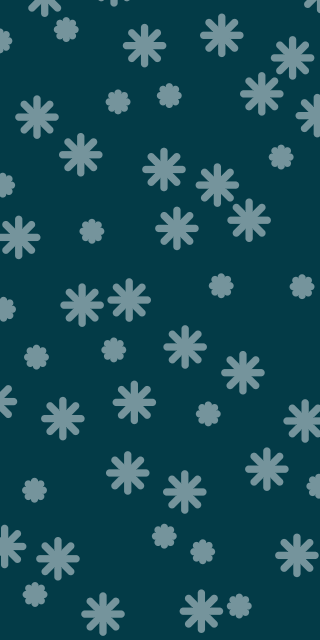
Write a Shadertoy shader that draws this pattern.

```glsl
// All lengths are fractions of the canvas width.
const vec3  BACKGROUND   = vec3(0.01, 0.23, 0.28);
const vec3  FLAKE        = vec3(0.46, 0.58, 0.61);
const vec2  CELL         = vec2(0.2265, 0.196);
const float STAR_RADIUS  = 0.068;
const float BUD_RADIUS   = 0.0388;
const float ARM_HALF     = 0.0114;  // half thickness of an arm
const float BUD_SHARE    = 0.386;   // share of cells holding a small bud
const float JITTER       = 0.068;   // largest shift from the cell centre
const float GAP          = 0.012;   // clearance wanted between flakes
const float SEED         = 37.0;
const float TAU          = 6.2831853;

vec2 hash22(vec2 p) {
    vec3 q = fract((p.xyx + SEED) * vec3(0.1031, 0.1030, 0.0973));
    q += dot(q, q.yzx + 33.33);
    return fract((q.xx + q.yz) * q.zy);
}

// Odd rows are shifted by half a cell.
float rowShift(float row) {
    return 0.5 * mod(row, 2.0);
}

// An even, irregular mix of large stars and small buds.
float flakeRadius(vec2 id) {
    float pick = fract(dot(id, vec2(0.7549, 0.5698)));
    return pick < BUD_SHARE ? BUD_RADIUS : STAR_RADIUS;
}

vec2 jitteredCentre(vec2 id) {
    vec2 h = hash22(id);
    float angle = TAU * h.x;
    vec2 base = (id + 0.5 + vec2(rowShift(id.y), 0.0)) * CELL;
    return base + JITTER * sqrt(h.y) * vec2(cos(angle), sin(angle));
}

// Pushes a flake away from neighbours that come too close.
vec2 relaxedCentre(vec2 id) {
    vec2 centre = jitteredCentre(id);
    vec2 push = vec2(0.0);
    for (int j = -1; j <= 1; j++)
    for (int i = -1; i <= 1; i++) {
        if (i == 0 && j == 0) continue;
        vec2 other = id + vec2(i, j);
        vec2 away = centre - jitteredCentre(other);
        float dist = max(length(away), 1e-4);
        float wanted = flakeRadius(id) + flakeRadius(other) + GAP;
        push += 0.5 * max(wanted - dist, 0.0) * away / dist;
    }
    return centre + push;
}

// Eight round-ended arms: fold the plane into one sector, then a capsule.
float flakeDistance(vec2 p, float radius) {
    p = abs(p);
    if (p.y > p.x) p = p.yx;
    vec2 fold = vec2(-sin(TAU / 16.0), cos(TAU / 16.0));
    p -= 2.0 * max(dot(p, fold), 0.0) * fold;
    p.x -= clamp(p.x, 0.0, radius - ARM_HALF);
    return length(p) - ARM_HALF;
}

void mainImage(out vec4 fragColor, in vec2 fragCoord) {
    float pixel = 1.0 / iResolution.x;
    vec2 uv = fragCoord * pixel;

    // Nearest flake among the surrounding cells
    float d = 1.0;
    for (int j = -1; j <= 1; j++) {
        float row = floor(uv.y / CELL.y) + float(j);
        float column = floor(uv.x / CELL.x - rowShift(row));
        for (int i = -1; i <= 1; i++) {
            vec2 id = vec2(column + float(i), row);
            d = min(d, flakeDistance(uv - relaxedCentre(id), flakeRadius(id)));
        }
    }

    float cover = clamp(0.5 - d / pixel, 0.0, 1.0);
    fragColor = vec4(mix(BACKGROUND, FLAKE, cover), 1.0);
}
```
